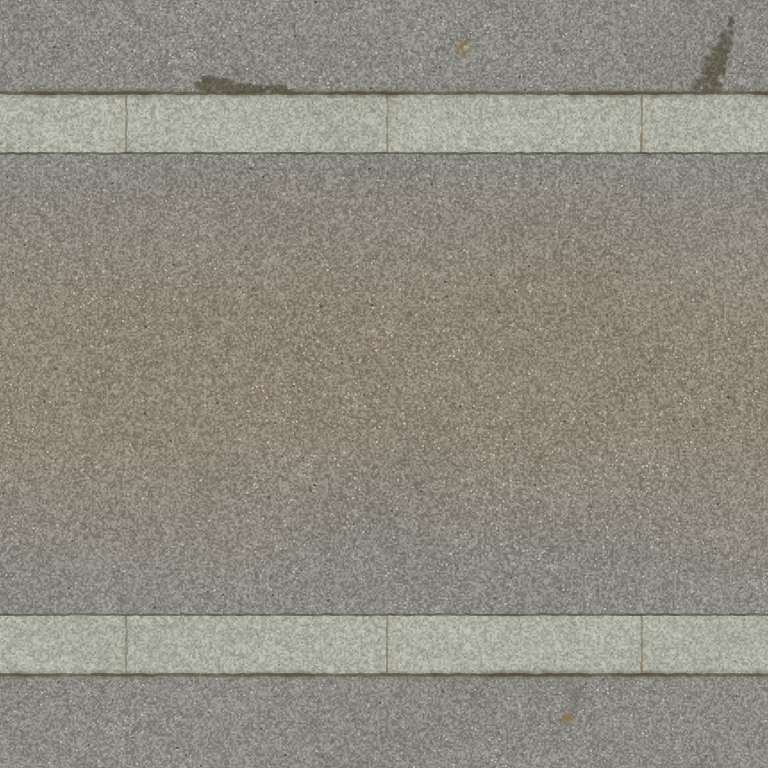
A three.js fragment shader for this texture:

```glsl
// Speckled asphalt road between two pale granite kerbs, seen from above.
// Broad noise tints the road, fine noise and scattered flecks make the grain,
// and noisy masks lay dirt along the kerbs, moss patches and rust spots.
varying vec2 vUv;

float hash(vec2 p) {
  vec3 q = fract(vec3(p.xyx) * 0.1031);
  q += dot(q, q.yzx + 33.33);
  return fract((q.x + q.y) * q.z);
}

float noise(vec2 p) {
  vec2 i = floor(p);
  vec2 f = fract(p);
  f = f * f * (3.0 - 2.0 * f);
  return mix(mix(hash(i), hash(i + vec2(1.0, 0.0)), f.x),
             mix(hash(i + vec2(0.0, 1.0)), hash(i + 1.0), f.x), f.y);
}

float fbm(vec2 p) {
  float sum = 0.0;
  float amp = 0.5;
  for (int i = 0; i < 4; i++) {
    sum += amp * noise(p);
    p = mat2(0.8, 0.6, -0.6, 0.8) * p * 2.03 + 17.3;
    amp *= 0.5;
  }
  return sum / 0.9375;
}

// One randomly placed round chip per grid cell, kept with the given chance.
float flecks(vec2 p, float cells, float chance, float seed) {
  vec2 q = mat2(0.8, 0.6, -0.6, 0.8) * p * cells + 400.0;
  vec2 id = floor(q) + seed;
  vec2 centre = 0.3 + 0.4 * vec2(hash(id), hash(id + 71.0));
  float radius = mix(0.18, 0.36, hash(id + 29.0));
  float dist = length(fract(q) - centre);
  return (1.0 - smoothstep(radius - 0.16, radius + 0.16, dist))
       * step(hash(id + 113.0), chance) * (0.4 + 0.6 * hash(id + 157.0));
}

float blob(vec2 p, vec2 centre, vec2 size) {
  vec2 d = (p - centre) / size;
  return exp(-dot(d, d));
}

float line(float dist, float width) {
  return 1.0 - smoothstep(width * 0.4, width, abs(dist));
}

// Distance to a stroke, and position along it from 0 to 1.
vec2 stroke(vec2 p, vec2 a, vec2 b) {
  vec2 ab = b - a;
  float t = clamp(dot(p - a, ab) / dot(ab, ab), 0.0, 1.0);
  return vec2(length(p - a - ab * t), t);
}

vec3 asphalt(vec2 p) {
  float broad = fbm(p * vec2(4.0, 6.0) + 4.0);
  float warm = 1.0 - smoothstep(0.0, 0.33, abs(p.y - 0.52 + 0.1 * (broad - 0.5)));
  vec3 col = mix(vec3(0.54, 0.534, 0.512), vec3(0.552, 0.514, 0.454), warm);
  col += 0.03 * (broad - 0.5) + 0.03 * (fbm(p * 30.0) - 0.5);
  col += 0.19 * (noise(p * 430.0) - 0.5) + 0.045 * (noise(p * 230.0 + 9.0) - 0.5);

  float patches = smoothstep(0.42, 0.7, fbm(p * 6.0 + 31.0));
  patches += blob(p, vec2(0.6, 0.5), vec2(0.06)) + blob(p, vec2(0.17, 0.63), vec2(0.09, 0.05));
  patches += 0.8 * blob(p, vec2(0.72, 0.37), vec2(0.16, 0.06));
  float chance = 0.03 + 0.09 * min(patches, 1.4);
  vec3 chip = mix(vec3(0.78, 0.78, 0.76), vec3(0.84, 0.79, 0.7), warm);
  col = mix(col, chip, 0.85 * flecks(p, 220.0, chance, 3.0));
  col = mix(col, chip, 0.5 * flecks(p, 310.0, 0.12, 41.0));
  return mix(col, vec3(0.25, 0.24, 0.22), 0.8 * flecks(p, 210.0, 0.008, 83.0));
}

vec3 granite(vec2 p) {
  vec3 col = vec3(0.672, 0.678, 0.632) + 0.07 * (fbm(p * vec2(9.0, 18.0)) - 0.5);
  col += 0.17 * (noise(p * 410.0 + 5.0) - 0.5) + 0.06 * (noise(p * 190.0) - 0.5);
  col = mix(col, vec3(0.44, 0.45, 0.42), 0.6 * flecks(p, 260.0, 0.14, 19.0));
  return mix(col, vec3(0.81, 0.82, 0.78), 0.5 * flecks(p, 230.0, 0.12, 61.0));
}

void main() {
  vec2 p = vUv;
  float rough = fbm(p * 90.0);
  float ragged = noise(p * 210.0 + 7.0);
  float side = abs(p.y - 0.5) + 0.0015 * (noise(p * 130.0) - 0.5);
  float inner = 0.3005;
  float outer = 0.3765;
  vec3 moss = vec3(0.32, 0.305, 0.24);
  vec3 rust = vec3(0.52, 0.42, 0.25);

  // Kerb stones and their joints
  float kerb = smoothstep(inner - 0.001, inner + 0.001, side)
             * (1.0 - smoothstep(outer - 0.001, outer + 0.001, side));
  vec3 col = mix(asphalt(p), granite(p), kerb);
  vec3 gaps = abs(p.x - vec3(0.1645, 0.5045, 0.8355) + 0.0015 * (noise(p * 90.0) - 0.5));
  float joint = line(min(gaps.x, min(gaps.y, gaps.z)), 0.002);
  col = mix(col, vec3(0.48, 0.43, 0.34), kerb * joint * (0.2 + 0.7 * rough));

  // Shadowed inner edge, dirty outer gutter
  col = mix(col, vec3(0.3, 0.3, 0.26), line(side - inner, 0.0022) * (0.35 + 0.6 * rough));
  float dirt = smoothstep(0.3, 0.65, fbm(p * vec2(18.0, 6.0) + 12.0));
  col = mix(col, vec3(0.42, 0.38, 0.3), line(side - 0.3785, 0.008) * rough * (0.3 + 0.5 * dirt));
  col = mix(col, moss, line(side - 0.3788, 0.003) * (0.4 + 0.3 * dirt + 0.3 * rough));

  // Moss patches above the upper kerb, broken into crumbs
  float upper = smoothstep(0.877, 0.879, p.y);
  float clump = blob(p, vec2(0.276, 0.891), vec2(0.026, 0.012))
              + blob(p, vec2(0.335, 0.885), vec2(0.06, 0.008));
  vec2 trail = stroke(p, vec2(0.922, 0.888), vec2(0.953, 0.972));
  float width = mix(0.023, 0.012, trail.y);
  clump += mix(1.0, 0.7, trail.y) * exp(-pow(trail.x / width, 2.0));
  float mossy = smoothstep(0.32, 0.72, clump * (0.1 + 0.8 * rough + 0.7 * ragged));
  col = mix(col, moss + 0.14 * (noise(p * 400.0) - 0.4), 0.75 * upper * mossy);

  // Rust spots and a faint grey smudge
  float spots = blob(p, vec2(0.603, 0.938), vec2(0.016, 0.017))
              + blob(p, vec2(0.738, 0.066), vec2(0.012, 0.014))
              + 0.9 * blob(p, vec2(0.843, 0.814), vec2(0.007, 0.012));
  col = mix(col, rust, 0.7 * smoothstep(0.3, 0.85, spots * (0.6 * rough + 0.8 * ragged)));
  col = mix(col, vec3(0.42, 0.41, 0.39), 0.5 * blob(p, vec2(0.749, 0.094), vec2(0.012, 0.014)));

  gl_FragColor = vec4(clamp(col, 0.0, 1.0), 1.0);
}
```
